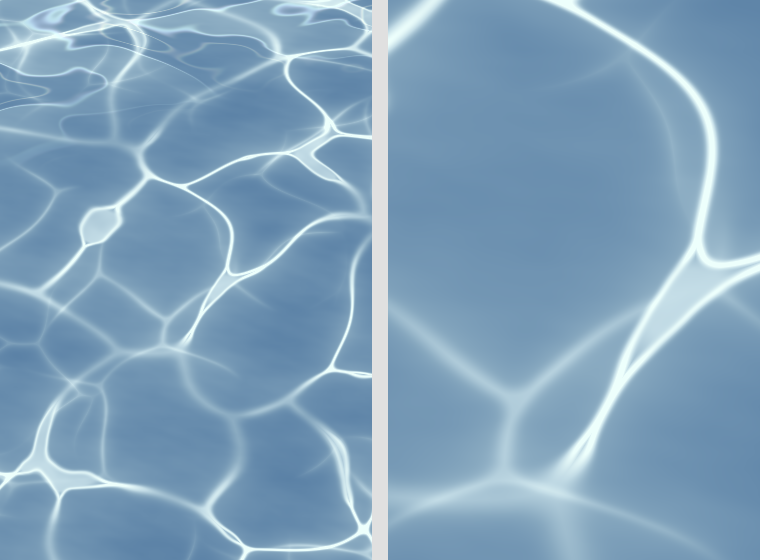
Left: the whole. Right: its middle third, enlarged.
A Shadertoy shader for this texture:

```glsl
const vec3 DEEP  = vec3(0.335, 0.488, 0.638);
const vec3 MID   = vec3(0.53, 0.66, 0.75);
const vec3 PALE  = vec3(0.76, 0.86, 0.90);
const vec3 GLINT = vec3(0.93, 1.0, 0.99);

const float CELLS = 2.95;        // caustic cells across the canvas
const float TILT = 0.42;         // lean of the cells, in radians
const float STRETCH = 0.82;      // below one lengthens cells along the lean
const float JITTER = 0.88;
const float BEND = 0.13;         // curvature of the light strands
const float RIM_SHARP = 0.0125;  // thickness of focused strands
const float RIM_SOFT = 0.042;    // thickness of unfocused strands
const float BAND = 0.07;         // largest half width of a folded sheet
const float HORIZON = 0.84;      // height where the surface gets choppy

mat2 rotate(float a) {
    float c = cos(a), s = sin(a);
    return mat2(c, s, -s, c);
}

vec2 hash2(vec2 p) {
    vec2 k = vec2(dot(p, vec2(127.1, 311.7)), dot(p, vec2(269.5, 183.3)));
    return fract(sin(k) * 43758.5453);
}

// Layered sines, roughly -1 to 1
float waves(vec2 p) {
    float sum = 0.0, amp = 0.55;
    for (int i = 0; i < 4; i++) {
        sum += amp * sin(p.x + 1.6 * sin(p.y + float(i)));
        p = rotate(1.1) * p * 1.55 + 2.3;
        amp *= 0.55;
    }
    return sum;
}

vec2 bend(vec2 p) {
    vec2 slow = sin(p.yx * vec2(2.7, 3.1) + vec2(0.4, 2.0));
    vec2 quick = sin(p.yx * vec2(6.3, 5.7) + p * 2.1 + vec2(1.3, 4.1));
    return p + BEND * (slow + 0.42 * quick);
}

float smoothMin(float a, float b, float k) {
    float h = max(k - abs(a - b), 0.0) / k;
    return min(a, b) - 0.25 * h * h * k;
}

// Distance to the nearest cell border, rounded where borders meet
float cellBorder(vec2 p) {
    vec2 cell = floor(p), f = p - cell;
    vec2 home = vec2(0.0), toHome = vec2(0.0);
    float nearest = 9.0;
    for (int j = -1; j <= 1; j++)
    for (int i = -1; i <= 1; i++) {
        vec2 g = vec2(i, j);
        vec2 r = g + 0.5 + JITTER * (hash2(cell + g) - 0.5) - f;
        if (dot(r, r) < nearest) {
            nearest = dot(r, r);
            home = g;
            toHome = r;
        }
    }
    float border = 9.0;
    for (int j = -2; j <= 2; j++)
    for (int i = -2; i <= 2; i++) {
        if (i == 0 && j == 0) continue;
        vec2 g = home + vec2(i, j);
        vec2 r = g + 0.5 + JITTER * (hash2(cell + g) - 0.5) - f;
        float d = dot(0.5 * (toHome + r), normalize(r - toHome));
        border = smoothMin(border, d, 0.05);
    }
    return max(border, 0.0);
}

float bell(float x, float width) {
    return exp(-x * x / (width * width));
}

vec3 waterColour(float light) {
    vec3 c = mix(DEEP, MID, clamp(light * 3.0, 0.0, 1.0));
    c = mix(c, PALE, clamp(light * 3.0 - 1.0, 0.0, 1.0));
    return mix(c, GLINT, clamp(light * 3.0 - 2.0, 0.0, 1.0));
}

void mainImage(out vec4 fragColor, in vec2 fragCoord) {
    vec2 uv = fragCoord / iResolution.xy;
    vec2 p = fragCoord / iResolution.x;

    // Perspective squeezes the far water at the top
    vec2 q = p;
    q.y += 0.28 * pow(uv.y, 5.0);
    vec2 grid = rotate(-TILT) * q * CELLS;
    grid.x *= STRETCH;

    // Broad shading, flat ripples and fine shimmer
    float light = 0.11 + 0.065 * waves(q * vec2(4.0, 6.0) + 1.0);
    light += 0.045 * waves(rotate(0.15) * q * vec2(6.0, 19.0));
    light += 0.014 * waves(rotate(0.2) * q * vec2(30.0, 75.0));

    // Faint veils of light and short wisps
    float veil = cellBorder(bend(grid * 1.15 + 17.3));
    float veilMask = smoothstep(-0.25, 0.7, waves(q * 5.0 + 8.0));
    light += veilMask * (0.22 * exp(-veil / 0.07) + 0.17 * bell(veil, 0.022));
    float wisp = cellBorder(bend(grid * 1.5 + 41.7));
    light += 0.24 * smoothstep(0.0, 0.9, waves(q * 6.0 + 2.0)) * exp(-wisp / 0.04);

    // Main strands: thin where focused, opening into sheets with bright rims
    float d = cellBorder(bend(grid));
    float focus = smoothstep(-0.6, 0.15, waves(q * 4.6 + 3.7));
    float halfWidth = BAND * focus * smoothstep(0.1, 0.95, waves(q * 8.5 + 5.1));
    float inside = smoothstep(0.01, 0.04, halfWidth);
    float rim = bell(d - halfWidth, mix(RIM_SOFT, RIM_SHARP, focus));
    float sheet = 1.0 - smoothstep(halfWidth - 0.01, halfWidth + 0.01, d);
    light += 0.2 * exp(-d / 0.1) * mix(0.6, 1.0, focus);
    light = mix(light, 0.7 + 0.1 * waves(q * 25.0), 0.85 * sheet * inside);
    light += rim * mix(0.16, mix(0.78, 0.4, inside), focus);

    // Choppy far water: glassy pools with thin bright outlines
    float chop = smoothstep(HORIZON - 0.07, HORIZON + 0.1,
                            uv.y + 0.16 * (0.5 - uv.x) + 0.03 * waves(p * 6.0));
    float pool = waves(bend(q * vec2(3.0, 4.5)) * 2.6 + 0.6);
    float outline = bell(pool - 0.1, 0.06) + 0.6 * bell(pool + 0.45, 0.05);
    light += chop * (0.2 * smoothstep(0.06, 0.14, pool) + 0.4 * outline - 0.04);

    // Slight prismatic fringe on the pool outlines
    vec3 fringe = cos(pool * 28.0 + vec3(0.0, 1.6, 3.2));
    vec3 colour = waterColour(light) + 0.035 * chop * outline * fringe;

    fragColor = vec4(clamp(colour, 0.0, 1.0), 1.0);
}
```
